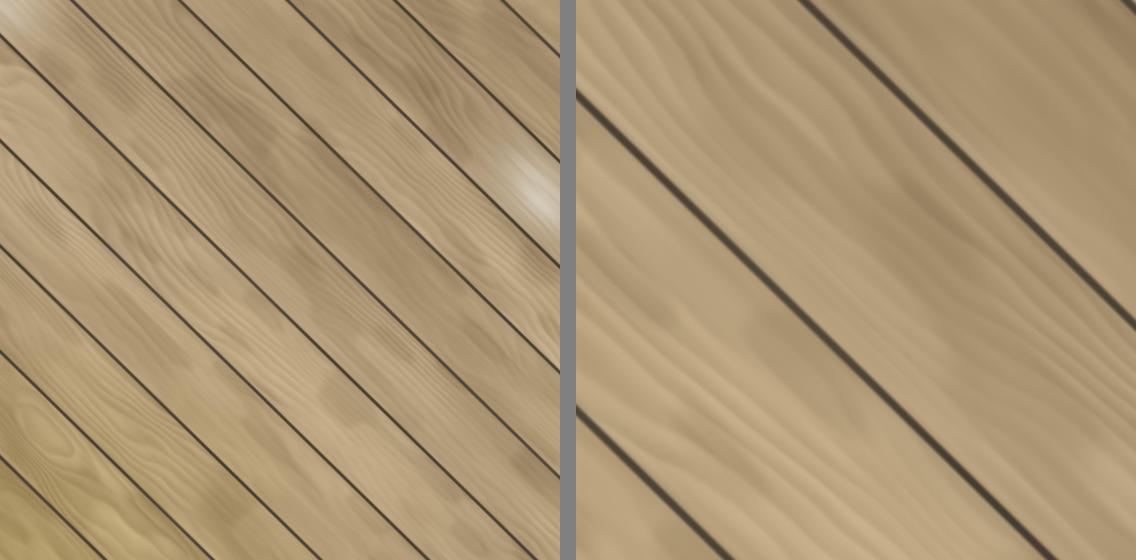
Left, the full canvas; right, a detail of the centre.
Write a WebGL 2 fragment shader that draws this texture.

```glsl
#version 300 es
precision highp float;

uniform vec2 u_resolution;
out vec4 outColor;

const float SLOPE = 0.979;      // fall of the seams per unit across
const float SPACING = 0.1882;   // vertical distance between seams
const float FIRST_SEAM = 0.9372; // height of one seam at the left edge
const vec3 WOOD_DARK = vec3(0.59, 0.50, 0.37);
const vec3 WOOD_LIGHT = vec3(0.79, 0.70, 0.56);
const vec3 SEAM = vec3(0.27, 0.23, 0.18);
const vec3 GLOSS = vec3(0.85, 0.82, 0.76);

float hash(vec2 p) {
  vec3 q = fract(vec3(p.xyx) * 0.1031);
  q += dot(q, q.yzx + 33.33);
  return fract((q.x + q.y) * q.z);
}

float noise(vec2 p) {
  vec2 cell = floor(p);
  vec2 f = fract(p);
  f = f * f * f * (f * (f * 6.0 - 15.0) + 10.0);
  float low = mix(hash(cell), hash(cell + vec2(1, 0)), f.x);
  float high = mix(hash(cell + vec2(0, 1)), hash(cell + vec2(1, 1)), f.x);
  return mix(low, high, f.y);
}

float fbm(vec2 p) {
  float sum = 0.0;
  float gain = 0.5;
  for (int i = 0; i < 4; i++) {
    sum += gain * noise(p);
    p = p * 2.03 + 17.1;
    gain *= 0.5;
  }
  return sum;
}

float glow(vec2 p, vec2 center, vec2 size) {
  vec2 d = (p - center) / size;
  return exp(-dot(d, d));
}

// Growth rings: p.x runs along the board, p.y across it
float rings(vec2 p, float figure) {
  float bend = noise(p * vec2(3.2, 11.0)) + 0.25 * noise(p * vec2(9.0, 26.0));
  float wobble = noise(p * vec2(22.0, 45.0)) * 0.45;
  float phase = p.y * mix(78.0, 32.0, figure) + bend * mix(2.5, 7.5, figure) + wobble;
  float saw = fract(phase);
  return smoothstep(0.0, 0.72, saw) * (1.0 - smoothstep(0.72, 1.0, saw)) - 0.45;
}

// Lightness of one board, 0 dark to 1 light
float woodTone(vec2 p, float board) {
  vec2 q = p + vec2(hash(vec2(board, 3.0)), hash(vec2(board, 8.0))) * 40.0;
  float figure = hash(vec2(board, 21.0));
  float strength = mix(0.08, 0.26, smoothstep(0.25, 0.75, noise(q * vec2(4.0, 12.0) + 7.0)));
  float tone = 0.52 + 0.12 * (hash(vec2(board, 14.0)) - 0.5);
  tone += 0.75 * (fbm(q * vec2(4.0, 17.0)) - 0.47);
  tone -= 0.22 * smoothstep(0.62, 0.85, noise(q * vec2(9.0, 30.0) + 31.0));
  tone += strength * rings(q, figure);
  tone += 0.09 * (noise(q * vec2(14.0, 190.0)) - 0.5);
  return tone;
}

void main() {
  vec2 uv = gl_FragCoord.xy / u_resolution;
  float pixel = 1.0 / min(u_resolution.x, u_resolution.y);

  // Board coordinates
  float stretch = sqrt(1.0 + SLOPE * SLOPE);
  float row = (uv.y + SLOPE * uv.x - FIRST_SEAM) / SPACING;
  float board = floor(row);
  float width = SPACING / stretch;
  vec2 p = vec2(uv.x - SLOPE * uv.y, uv.y + SLOPE * uv.x) / stretch;
  float offset = (row - floor(row + 0.5)) * width;

  // Wood under broad, uneven light
  float tone = woodTone(p, board + 20.0);
  tone += 0.13 * glow(uv, vec2(0.50, 0.28), vec2(0.35, 0.25));
  tone -= 0.15 * glow(uv, vec2(0.78, 0.97), vec2(0.28, 0.20));
  tone -= 0.08 * glow(uv, vec2(0.62, 0.58), vec2(0.20, 0.16));
  vec3 color = mix(WOOD_DARK, WOOD_LIGHT, tone);
  color.b -= 0.055 * glow(uv, vec2(0.0), vec2(0.5, 0.35));

  // Streaked reflections, each held by its own board
  float streak = 0.8 + 0.4 * (noise(p * vec2(12.0, 170.0)) - 0.5);
  float shine = glow(p, vec2(0.24, 1.145), vec2(0.10, 0.055)) * step(abs(board - 3.0), 0.5);
  shine += 0.75 * glow(p, vec2(-0.69, 0.72), vec2(0.07, 0.05)) * step(abs(board), 0.5);
  color = mix(color, GLOSS, clamp(shine * streak, 0.0, 1.0));

  // Eased board edges and dark soft seams
  color += 0.035 * glow(vec2(offset, 0.0), vec2(0.0065, 0.0), vec2(0.004));
  float haze = exp(-abs(offset) / 0.006);
  color *= 1.0 - 0.12 * haze;
  float softness = 0.0028 + 0.5 * pixel;
  float seam = 1.0 - smoothstep(0.0008, 0.0008 + softness, abs(offset));
  float wear = 0.86 + 0.14 * noise(vec2(p.x * 6.0, floor(row + 0.5) * 5.0));
  color = mix(color, SEAM, seam * wear);

  outColor = vec4(clamp(color, 0.0, 1.0), 1.0);
}
```
